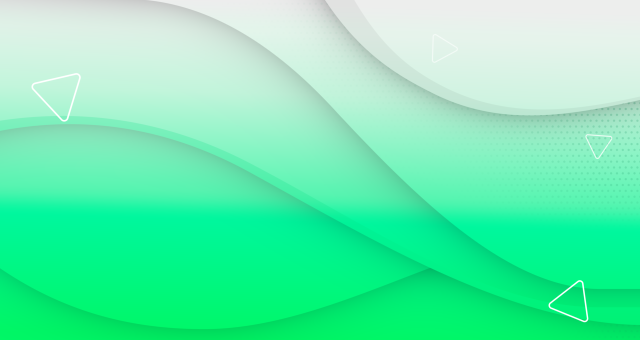
A Shadertoy shader for this background:

```glsl
// Vertical colour ramp, t runs from top to bottom
vec3 backdrop(float t) {
    vec3 col = mix(vec3(0.93, 0.93, 0.93), vec3(0.89, 0.96, 0.92), smoothstep(0.0, 0.1, t));
    col = mix(col, vec3(0.76, 0.96, 0.86), clamp((t - 0.1) / 0.18, 0.0, 1.0));
    col = mix(col, vec3(0.33, 0.96, 0.69), clamp((t - 0.28) / 0.3, 0.0, 1.0));
    col = mix(col, vec3(0.0, 0.97, 0.62), smoothstep(0.57, 0.66, t));
    return mix(col, vec3(0.0, 0.97, 0.4), clamp((t - 0.65) / 0.35, 0.0, 1.0));
}

// Signed distance to a cubic arc, positive above; knots hold x, y, slope
float arcDistance(vec2 p, vec3 a, vec3 b) {
    float span = b.x - a.x;
    float t = clamp((p.x - a.x) / span, 0.0, 1.0);
    float rise = b.y - a.y;
    float c1 = span * a.z;
    float c2 = 3.0 * rise - span * (2.0 * a.z + b.z);
    float c3 = span * (a.z + b.z) - 2.0 * rise;
    float slope = (c1 + t * (2.0 * c2 + 3.0 * t * c3)) / span;
    float height = a.y + t * (c1 + t * (c2 + t * c3));
    height += slope * (p.x - a.x - t * span);
    return (p.y - height) / sqrt(1.0 + slope * slope);
}

float waveDistance(vec2 p, vec3 a, vec3 b, vec3 c) {
    return p.x < b.x ? arcDistance(p, a, b) : arcDistance(p, b, c);
}

float above(float d) {
    float pixel = 1.0 / iResolution.y;
    return smoothstep(-0.7 * pixel, 0.7 * pixel, d);
}

// Soft shadow falling below an edge
float shadow(float d, float strength, float width) {
    return 1.0 - strength * above(-d) * exp(min(d, 0.0) / width);
}

// Outline of a rounded equilateral triangle, one corner at the given angle
float triangleOutline(vec2 p, vec2 centre, float radius, float angle, float halfWidth) {
    vec2 q = p - centre;
    float sector = 2.0943951;
    float a = mod(atan(q.y, q.x) - angle + 0.5 * sector, sector) - 0.5 * sector;
    q = length(q) * vec2(cos(a), abs(sin(a)));
    float rounding = 0.13 * radius;
    float core = radius - rounding;
    float d = dot(q, vec2(0.5, 0.866)) - 0.5 * core;
    float past = max(dot(q, vec2(0.866, -0.5)) - 0.866 * core, 0.0);
    if (past > 0.0) d = length(vec2(past, d));
    return above(halfWidth - abs(d - rounding));
}

// Staggered halftone dots
float halftone(vec2 p) {
    vec2 g = p / 0.0172;
    g.x += 0.5 * mod(floor(g.y), 2.0);
    return above(0.0032 - 0.0172 * length(fract(g) - 0.5));
}

void mainImage(out vec4 fragColor, in vec2 fragCoord) {
    vec2 p = fragCoord / iResolution.y;
    p.x *= 1.88235 * iResolution.y / iResolution.x;
    vec3 col = backdrop(1.0 - p.y - 0.029 * (p.x - 0.94));

    // Edges of the layers
    float hill = waveDistance(p, vec3(0.429, 1.0, -0.1), vec3(0.98, 0.681, -1.08), vec3(1.765, 0.15, 0.0));
    float ribbonTop = waveDistance(p, vec3(0.0, 0.645, 0.15), vec3(0.735, 0.52, -0.52), vec3(1.765, 0.096, 0.0));
    float ribbonBase = waveDistance(p, vec3(0.0, 0.615, 0.19), vec3(0.735, 0.493, -0.55), vec3(1.882, 0.044, -0.02));
    float bowl = waveDistance(p, vec3(0.0, 0.211, -0.68), vec3(0.6, 0.032, 0.0), vec3(1.262, 0.211, 0.38));
    float panel = waveDistance(p, vec3(0.956, 1.0, -1.5), vec3(1.275, 0.725, -0.5), vec3(1.882, 0.706, 0.22));
    float panelInner = waveDistance(p, vec3(1.042, 1.0, -1.7), vec3(1.299, 0.748, -0.52), vec3(1.882, 0.716, 0.22));

    // Halftone fading in from the right and below the panel
    float dotFade = 0.2 * smoothstep(1.3, 1.88, p.x) * smoothstep(0.3, 0.5, p.y);
    dotFade += 0.06 * exp(min(panel, 0.0) * 12.0);
    dotFade += 0.08 * smoothstep(1.65, 1.88, p.x) * above(-ribbonBase);
    col = mix(col, vec3(0.1, 0.6, 0.4), halftone(p) * dotFade * above(-panel));

    // Hill, ribbon and bowl
    col *= shadow(hill, 0.16 * above(ribbonTop), 0.05);
    float ribbon = above(-ribbonTop) * above(ribbonBase);
    col = mix(col, vec3(0.0, 0.86, 0.5), 0.2 * ribbon);
    col *= shadow(ribbonBase, 0.15, 0.045);
    col *= shadow(bowl, 0.13 * above(-ribbonBase), 0.045);

    // Pale panel with a darker rim
    col *= shadow(panel, 0.2, 0.04);
    col = mix(col, vec3(0.93, 0.94, 0.93), 0.3 * above(panel));
    col *= 1.0 - 0.05 * above(panel) * above(-panelInner);

    // Triangles
    float line = triangleOutline(p, vec2(0.173, 0.724), 0.081, 0.75, 0.0024);
    line = max(line, 0.6 * triangleOutline(p, vec2(1.299, 0.857), 0.046, -0.03, 0.0016));
    line = max(line, 0.8 * triangleOutline(p, vec2(1.76, 0.577), 0.043, 0.45, 0.0016));
    line = max(line, triangleOutline(p, vec2(1.683, 0.11), 0.068, 1.185, 0.0022));
    fragColor = vec4(mix(col, vec3(1.0), line), 1.0);
}
```
